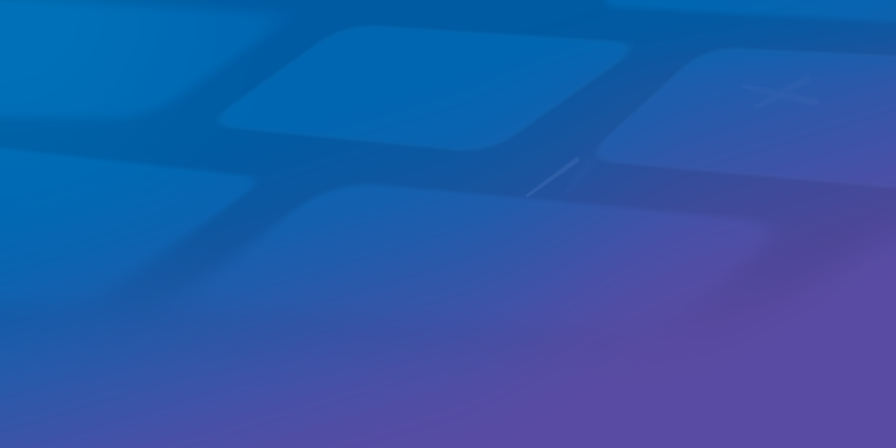
Reproduce this background procedurally as a Shadertoy shader.

```glsl
// Soft-focus keyboard keys in perspective under a blue to violet wash.
// Each key is a rounded convex quad; the gaps between keys darken the
// diagonal gradient, and faint strokes add a glint and a worn key mark.

float smoothMax(float a, float b, float k) {
    float h = max(k - abs(a - b), 0.0) / k;
    return max(a, b) + h * h * k * 0.25;
}

// Signed distance to the line a-b, positive on its left side
float edge(vec2 p, vec2 a, vec2 b) {
    vec2 e = normalize(b - a);
    return dot(p - a, vec2(-e.y, e.x));
}

// Coverage of a quad with clockwise corners, rounding and edge blur
float key(vec2 p, vec2 a, vec2 b, vec2 c, vec2 d, float rounding, float blur) {
    float across = smoothMax(edge(p, b, c), edge(p, d, a), rounding);
    float along = smoothMax(edge(p, a, b), edge(p, c, d), rounding);
    return 1.0 - smoothstep(-blur, blur, smoothMax(across, along, rounding));
}

// Soft line segment that tapers toward its start
float stroke(vec2 p, vec2 a, vec2 b, float width) {
    vec2 e = b - a;
    float h = clamp(dot(p - a, e) / dot(e, e), 0.0, 1.0);
    float taper = width * mix(0.6, 1.0, h);
    return 1.0 - smoothstep(taper * 0.2, taper, length(p - a - e * h));
}

void mainImage(out vec4 fragColor, in vec2 fragCoord) {
    // Canvas spans 2 by 1, origin at the lower left
    vec2 p = fragCoord / iResolution.xy * vec2(2.0, 1.0);

    // Diagonal wash, turning violet sooner on the right below the top edge
    float slope = 1.0 - p.y + 0.3 * p.x;
    slope += 0.12 * smoothstep(1.0, 1.6, p.x) * (1.0 - smoothstep(0.8, 0.97, p.y));
    float wash = smoothstep(0.40, 1.38, slope);
    vec3 color = mix(vec3(0.0, 0.40, 0.695), vec3(0.35, 0.293, 0.638), wash);

    // Cyan lift in the upper left corner
    color += vec3(0.0, 0.045, 0.03) * (1.0 - smoothstep(0.0, 0.7, length(p - vec2(0.0, 1.0))));

    // Back row
    float keys = key(p, vec2(-0.3, 1.02), vec2(0.66, 0.968), vec2(0.33, 0.735), vec2(-0.3, 0.745), 0.06, 0.022);
    keys = max(keys, key(p, vec2(1.35, 1.1), vec2(2.2, 1.1), vec2(2.2, 0.94), vec2(1.35, 0.985), 0.03, 0.012));

    // Middle row, in sharpest focus
    float middleKey = key(p, vec2(0.77, 0.945), vec2(1.435, 0.902), vec2(1.09, 0.66), vec2(0.46, 0.722), 0.05, 0.008);
    float rightKey = key(p, vec2(1.575, 0.893), vec2(2.3, 0.86), vec2(2.3, 0.555), vec2(1.305, 0.645), 0.055, 0.008);
    keys = max(keys, max(middleKey, rightKey));

    // Front rows, blurring toward the viewer
    float frontBlur = mix(0.045, 0.008, smoothstep(0.3, 0.58, p.y));
    keys = max(keys, key(p, vec2(-0.3, 0.703), vec2(0.597, 0.603), vec2(0.19, 0.31), vec2(-0.3, 0.33), 0.045, frontBlur));
    keys = max(keys, key(p, vec2(0.74, 0.597), vec2(1.77, 0.502), vec2(1.47, 0.25), vec2(0.37, 0.305), 0.08, frontBlur));
    keys = max(keys, key(p, vec2(2.05, 0.53), vec2(2.6, 0.5), vec2(2.6, -0.3), vec2(1.2, -0.1), 0.1, 0.06));

    // Gaps fade out in the foreground
    float gap = (1.0 - keys) * smoothstep(0.12, 0.5, p.y);
    color -= gap * mix(vec3(0.0, 0.045, 0.06), vec3(0.025, 0.022, 0.045), wash);

    // Thin rims on the focused keys
    float rim = middleKey * (1.0 - middleKey) + rightKey * (1.0 - rightKey);
    color += rim * vec3(0.04, 0.05, 0.04);

    // Glint between the keys, with its fainter companion
    float glint = stroke(p, vec2(1.177, 0.563), vec2(1.288, 0.643), 0.009);
    glint += 0.2 * stroke(p, vec2(1.27, 0.575), vec2(1.315, 0.635), 0.02);
    color += glint * vec3(0.055, 0.05, 0.04);

    // Worn cross mark on the right key
    float mark = max(stroke(p, vec2(1.66, 0.808), vec2(1.82, 0.772), 0.014),
                     stroke(p, vec2(1.69, 0.762), vec2(1.80, 0.822), 0.014));
    color += mark * vec3(0.02, 0.013, 0.008);

    fragColor = vec4(clamp(color, 0.0, 1.0), 1.0);
}
```
